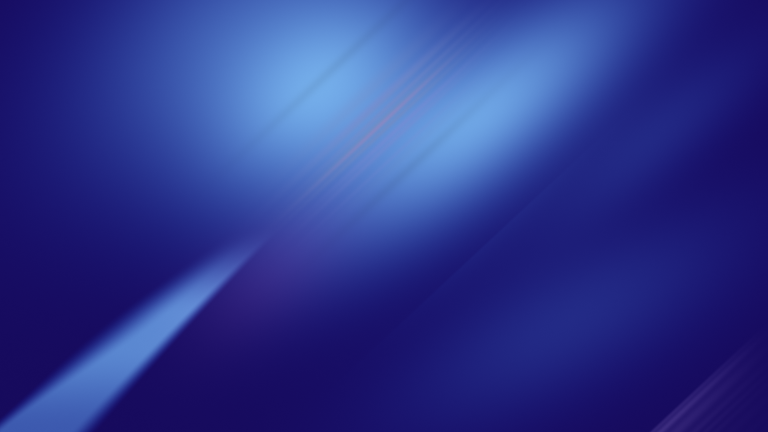
Write a WebGL 2 fragment shader that draws this background.

```glsl
#version 300 es
precision highp float;
// Diagonal light on deep indigo: stretched Gaussian glows are summed into one
// brightness field, which a colour ramp turns from navy to sky blue.
// A tapering beam, tinted hairline streaks and a ribbed corner lie on top.
uniform vec2 u_resolution;
out vec4 fragColor;

const vec3 NAVY = vec3(0.088, 0.040, 0.362);
const vec3 SKY = vec3(0.47, 0.70, 0.93);
const vec3 RAMP_CURVE = vec3(1.25, 1.0, 0.75);
const vec3 VIOLET = vec3(0.09, 0.045, 0.05);
const vec3 RIB_COLOR = vec3(0.19, 0.17, 0.17);
const float GLOW_ANGLE = 0.70;
const float STREAK_ANGLE = 0.75;
const vec2 STREAK_CENTER = vec2(0.885, 0.715);
const vec2 CORNER = vec2(1.505, 0.0);
const int STREAKS = 11;

float hash(float n) {
    return fract(sin(n * 91.17) * 4375.85);
}

// Coordinates along (x) and across (y) a slanted axis
vec2 slant(vec2 p, float angle) {
    float c = cos(angle), s = sin(angle);
    return vec2(c * p.x + s * p.y, c * p.y - s * p.x);
}

float glow(vec2 p, vec2 center, vec2 size, float angle) {
    vec2 q = slant(p - center, angle) / size;
    return exp(-dot(q, q));
}

// Beam with a crisp right edge and a left edge that softens upward
float beam(vec2 p) {
    float edge = 0.22 + 0.86 * p.y + 0.13 * p.y * p.y;
    float width = max(0.245 - 0.33 * p.y, 0.08);
    float s = (edge - p.x) / width;
    float soft = mix(0.12, 0.55, smoothstep(0.0, 0.32, p.y));
    float mask = smoothstep(-0.02, 0.24, s) * (1.0 - smoothstep(1.0 - soft, 1.0 + 0.5 * soft, s));
    float level = mix(0.47, 0.74, smoothstep(0.0, 0.2, p.y));
    return mask * level * (1.0 - smoothstep(0.27, 0.48, p.y));
}

float brightness(vec2 p) {
    float t = 0.80 * glow(p, vec2(0.76, 0.78), vec2(0.32, 0.20), GLOW_ANGLE);
    t += 0.84 * glow(p, vec2(1.134, 0.734), vec2(0.42, 0.15), GLOW_ANGLE);
    t += 0.44 * glow(p, vec2(0.53, 0.93), vec2(0.42, 0.25), GLOW_ANGLE);
    // Faint bands on the right
    t += 0.16 * glow(p, vec2(1.505, 0.67), vec2(0.32, 0.09), GLOW_ANGLE);
    t += 0.19 * glow(p, vec2(1.32, 0.26), vec2(0.42, 0.15), 0.5);
    // Thin pane with one crisp upper edge
    vec2 pane = slant(p - vec2(1.13, 0.44), STREAK_ANGLE);
    t += 0.045 * smoothstep(0.004, -0.004, pane.y) * exp(pane.y / 0.06 * step(pane.y, 0.0))
        * exp(-pow(pane.x / 0.26, 2.0));
    return t + beam(p) * (1.0 - 0.5 * min(t, 1.0));
}

// Hairlines crossing the bright core, tinted from grey to pink to violet
vec3 addStreaks(vec3 color, vec2 p) {
    vec2 q = slant(p - STREAK_CENTER, STREAK_ANGLE);
    for (int i = 0; i < STREAKS; i++) {
        float k = float(i);
        float across = (k / float(STREAKS - 1) - 0.5) * 0.17 + 0.012 * (hash(k) - 0.5);
        float width = mix(0.005, 0.013, hash(k + 20.0));
        float d = (q.y - across) / width;
        float along = (q.x - 0.08 * (hash(k + 40.0) - 0.5)) / 0.19;
        float strength = exp(-d * d - along * along) * exp(-pow(across / 0.07, 2.0));
        vec3 tint = mix(vec3(0.47, 0.54, 0.68), vec3(0.55, 0.53, 0.85), hash(k + 60.0));
        color = mix(color, tint, 0.48 * strength);
    }
    float core = exp(-pow(q.y / 0.005, 2.0) - pow(q.x / 0.17, 2.0));
    color = mix(color, vec3(0.64, 0.52, 0.76), 0.45 * core);
    // Broad, barely visible shading at either side
    float side = exp(-pow((q.y - 0.17) / 0.012, 2.0)) + exp(-pow((q.y + 0.12) / 0.012, 2.0));
    return color * (1.0 - 0.06 * side * exp(-pow(q.x / 0.24, 2.0)));
}

// Fine parallel ribs in the lower right corner
vec3 cornerRibs(vec2 p) {
    vec2 q = slant(p - CORNER, STREAK_ANGLE);
    float depth = -q.y;
    float ribs = 0.5 + 0.5 * cos(depth * 290.0 + 1.5 * sin(depth * 70.0));
    float mask = smoothstep(-0.004, 0.008, depth) * exp(-max(depth, 0.0) / 0.065);
    float fade = 1.0 - smoothstep(0.02, 0.40, q.x);
    return RIB_COLOR * mask * fade * (0.55 + 0.45 * ribs);
}

void main() {
    vec2 p = gl_FragCoord.xy / u_resolution.y;
    float t = clamp(brightness(p), 0.0, 1.05);
    vec3 color = mix(NAVY, SKY, pow(vec3(t), RAMP_CURVE));
    color += VIOLET * glow(p, vec2(0.63, 0.37), vec2(0.22, 0.11), GLOW_ANGLE);
    color = addStreaks(color, p);
    color += cornerRibs(p);
    // Sub-step dither against banding
    color += (hash(dot(floor(gl_FragCoord.xy), vec2(0.137, 0.731))) - 0.5) / 255.0;
    fragColor = vec4(color, 1.0);
}
```
